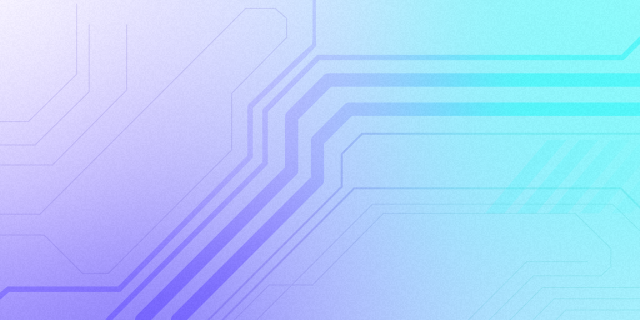
This background is drawn by a WebGL 2 fragment shader. Its source:

```glsl
#version 300 es
precision highp float;
// Pale circuit-board background: a soft violet-to-cyan gradient mesh carries
// 45-degree traces, drawn as distances to line chains, plus hatching and grain.
// Layout space is 768 x 384 units, scaled to the canvas, with y running down.

#define LAYOUT_HEIGHT 384.0
#define MESH_SHARPNESS 1.6
#define HAIR_ALPHA 0.14
#define FINE_ALPHA 0.24
#define HATCH_ALPHA 0.17
#define HATCH_PERIOD 38.0
#define GRAIN 0.026
#define VIOLET_INK vec3(0.36, 0.27, 1.0)
#define CYAN_INK vec3(0.20, 0.96, 0.97)

uniform vec2 u_resolution;
out vec4 fragColor;

const vec3 TOP[5] = vec3[5](vec3(0.99, 0.98, 1.0), vec3(0.91, 0.90, 1.0),
  vec3(0.84, 0.90, 1.0), vec3(0.56, 0.97, 0.98), vec3(0.55, 0.98, 0.98));
const vec3 MIDDLE[5] = vec3[5](vec3(0.86, 0.83, 1.0), vec3(0.77, 0.74, 0.99),
  vec3(0.73, 0.78, 0.99), vec3(0.57, 0.95, 0.99), vec3(0.50, 0.97, 0.98));
const vec3 BOTTOM[5] = vec3[5](vec3(0.60, 0.54, 0.99), vec3(0.51, 0.45, 0.98),
  vec3(0.69, 0.70, 0.99), vec3(0.69, 0.86, 0.99), vec3(0.67, 0.94, 0.99));

float hash(vec2 p) {
  vec3 q = fract(vec3(p.xyx) * 0.1031);
  q += dot(q, q.yzx + 33.33);
  return fract((q.x + q.y) * q.z);
}

// Gaussian blend of the colour mesh; cell spans 0..4 across and 0..2 down
vec3 meshGradient(vec2 cell) {
  vec3 row = exp(-MESH_SHARPNESS * pow(abs(cell.y - vec3(0, 1, 2)), vec3(2)));
  row /= row.x + row.y + row.z;
  vec3 sum = vec3(0);
  float total = 0.0;
  for (int i = 0; i < 5; i++) {
    float dx = cell.x - float(i);
    float w = exp(-MESH_SHARPNESS * dx * dx);
    sum += w * (row.x * TOP[i] + row.y * MIDDLE[i] + row.z * BOTTOM[i]);
    total += w;
  }
  return sum / total;
}

float segment(vec2 p, vec2 a, vec2 b) {
  vec2 pa = p - a, ba = b - a;
  return length(pa - ba * clamp(dot(pa, ba) / dot(ba, ba), 0.0, 1.0));
}

float chain(vec2 p, vec2 a, vec2 b, vec2 c, vec2 d) {
  return min(segment(p, a, b), min(segment(p, b, c), segment(p, c, d)));
}

// Rises diagonally from footX to riserX, climbs to kneeY, then runs right at runY
float busTrace(vec2 p, float footX, float riserX, float kneeY, float runY, float endX) {
  vec2 bend = vec2(riserX, LAYOUT_HEIGHT - riserX + footX);
  vec2 start = vec2(riserX + kneeY - runY, runY);
  float lower = chain(p, vec2(footX, LAYOUT_HEIGHT), bend, vec2(riserX, kneeY), start);
  return min(lower, segment(p, start, vec2(endX, runY)));
}

float stroke(float d, float width, float aa) {
  return 1.0 - smoothstep(0.5 * width - aa, 0.5 * width + aa, d);
}

void main() {
  float unit = LAYOUT_HEIGHT / u_resolution.y;
  float aa = 0.6 * unit;
  vec2 p = gl_FragCoord.xy * unit;
  p.y = LAYOUT_HEIGHT - p.y;
  vec3 color = meshGradient(p / (0.5 * LAYOUT_HEIGHT));

  // Ink turns from violet to cyan toward the right
  float toRight = smoothstep(330.0, 640.0, p.x);
  vec3 ink = mix(VIOLET_INK, CYAN_INK, toRight);
  float strength = mix(0.19, 0.52, smoothstep(170.0, 390.0, p.y));
  strength = mix(strength, 0.62, toRight * toRight);

  // Diagonal hatch
  float slant = p.x + 0.85 * (p.y - 256.0) - 581.0;
  float stripe = abs(fract(slant / HATCH_PERIOD) - 0.33) * HATCH_PERIOD;
  float hatch = stroke(stripe, 23.0, aa) * smoothstep(-aa, aa, slant)
    * stroke(abs(p.y - 212.0), 88.0, aa);
  color = mix(color, CYAN_INK, hatch * HATCH_ALPHA * smoothstep(850.0, 650.0, p.x));

  // Bold bus
  float wide = min(busTrace(p, 170.0, 350.0, 140.0, 96.0, 790.0),
                   busTrace(p, 213.0, 381.0, 169.0, 131.0, 790.0));
  float narrow = min(busTrace(p, 130.0, 318.0, 133.0, 69.0, 747.0),
                     segment(p, vec2(747, 69), vec2(770, 46)));
  float outer = min(chain(p, vec2(-2, 357), vec2(10, 347), vec2(143, 347), vec2(300, 188)),
                    chain(p, vec2(300, 188), vec2(300, 128), vec2(377, 54), vec2(377, -5)));
  float bold = max(stroke(wide, 16.0, aa), 0.9 * stroke(narrow, 6.5, aa));
  bold = max(bold, 0.85 * stroke(outer, 6.5 - 2.5 * smoothstep(70.0, 40.0, p.y), aa));
  color = mix(color, ink, bold * strength);

  // Fine traces following the bus
  float fine = busTrace(p, 250.0, 410.0, 185.0, 160.5, 790.0);
  fine = min(fine, chain(p, vec2(267, 384), vec2(425, 226), vec2(745, 226), vec2(770, 251)));
  color = mix(color, ink * 0.88, stroke(fine, 2.4, aa) * FINE_ALPHA);

  // Hairlines: lower right loop, nested corners, left side
  float hair = chain(p, vec2(308, 384), vec2(447, 245), vec2(735, 245), vec2(770, 279));
  hair = min(hair, chain(p, vec2(281, 384), vec2(323, 342), vec2(375, 342), vec2(460, 256)));
  hair = min(hair, chain(p, vec2(460, 256), vec2(690, 256), vec2(733, 298), vec2(733, 320)));
  hair = min(hair, chain(p, vec2(733, 320), vec2(721, 331), vec2(640, 331), vec2(587, 384)));
  hair = min(hair, chain(p, vec2(562, 384), vec2(632, 314), vec2(680, 314), vec2(705, 314)));
  for (float i = 0.0; i < 3.0; i++) {
    vec2 corner = vec2(651.0 + 14.0 * i, 345.0 + 13.5 * i);
    hair = min(hair, segment(p, corner, vec2(790, corner.y)));
    hair = min(hair, segment(p, corner, corner + vec2(-40, 40)));
  }
  hair = min(hair, chain(p, vec2(92, 5), vec2(92, 89), vec2(34, 146), vec2(-5, 146)));
  hair = min(hair, chain(p, vec2(107, 30), vec2(107, 110), vec2(42, 174), vec2(-5, 174)));
  hair = min(hair, chain(p, vec2(152, 30), vec2(152, 108), vec2(63, 198), vec2(-5, 198)));
  hair = min(hair, chain(p, vec2(-5, 257), vec2(48, 257), vec2(295, 10), vec2(330, 10)));
  hair = min(hair, chain(p, vec2(330, 10), vec2(344, 22), vec2(344, 45), vec2(278, 112)));
  hair = min(hair, chain(p, vec2(278, 112), vec2(278, 180), vec2(130, 328), vec2(99, 328)));
  hair = min(hair, chain(p, vec2(99, 328), vec2(53, 282), vec2(20, 282), vec2(-5, 282)));
  color = mix(color, ink * 0.75, stroke(hair, 1.2, aa) * HAIR_ALPHA);

  // Grain on a grid fixed to the layout
  color += GRAIN * (hash(floor(p / 1.5)) - 0.5);
  fragColor = vec4(clamp(color, 0.0, 1.0), 1.0);
}
```
